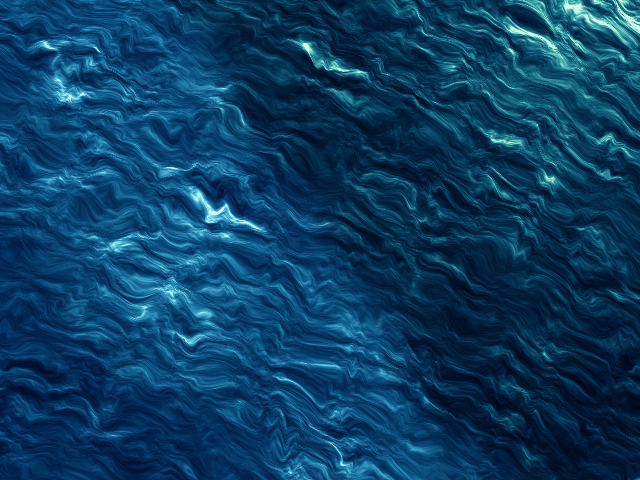
A Shadertoy shader for this texture:

```glsl
// Wind-ruffled deep blue sea from above, with slanting crests and drifting cloud shade.
#define BASE_LEVEL 0.205
#define TONE_SPREAD 0.6
#define WAVE_SCALE vec2(7.0, 17.0)
#define WAVE_CONTRAST 2.5
#define CREST_GLINT 1.5
#define WARP 0.06
#define OCTAVES 5

float hash(vec2 cell) {
    vec3 h = fract(cell.xyx * vec3(0.1031, 0.1030, 0.0973));
    h += dot(h, h.yzx + 33.33);
    return fract((h.x + h.y) * h.z);
}

// Contribution of one lattice corner with a random unit gradient
float corner(vec2 cell, vec2 offset) {
    float angle = 6.2832 * hash(cell);
    return dot(vec2(cos(angle), sin(angle)), offset);
}

float noise(vec2 p) {
    vec2 cell = floor(p), f = p - cell;
    vec2 w = f * f * f * (f * (f * 6.0 - 15.0) + 10.0);
    vec2 e = vec2(1.0, 0.0);
    float low = mix(corner(cell, f), corner(cell + e.xy, f - e.xy), w.x);
    float high = mix(corner(cell + e.yx, f - e.yx), corner(cell + e.xx, f - e.xx), w.x);
    return mix(low, high, w.y);
}

// Folded noise: a sharp ridge wherever the noise crosses zero
float ridge(vec2 p) {
    float n = noise(p);
    return -sqrt(n * n + 0.0004);
}

float glow(vec2 p, vec2 centre, float tightness) {
    vec2 d = p - centre;
    return exp(-tightness * dot(d, d));
}

// Slope lighting of ridged octaves, plus broken glints on the main crests
float waves(vec2 q) {
    float sum = 0.0, amp = 1.0;
    vec2 s = q * WAVE_SCALE;
    for (int i = 0; i < OCTAVES; i++) {
        sum += amp * (ridge(s) - ridge(s + vec2(0.08, -0.32)));
        float turn = (i % 2 == 0) ? 0.25 : -0.3;
        s = mat2(cos(turn), sin(turn), -sin(turn), cos(turn)) * s * 1.9 + 17.3;
        amp *= 0.77;
    }
    vec2 c = q * WAVE_SCALE + 41.0;
    float ragged = 0.05 * noise(c * 5.0);
    float line = exp(-13.0 * abs(noise(c) + ragged));
    float broken = smoothstep(0.0, 0.35, noise(c * vec2(0.9, 0.6) + 9.0));
    return WAVE_CONTRAST * sum + CREST_GLINT * line * broken;
}

// Broad light: x is brightness, y is the shaded share
vec2 shade(vec2 p) {
    float wobble = 0.12 * noise(p * 5.0) + 0.06 * noise(p * 13.0);
    float side = p.x + 0.65 * p.y - 1.01 + wobble;
    float dark = smoothstep(-0.09, 0.11, side);
    float blue = 0.6 - 1.3 * smoothstep(0.35, 0.98, -side);
    blue -= 0.8 * glow(p, vec2(0.48, 0.06), 40.0);
    blue -= 0.4 * glow(p, vec2(0.0, 1.0), 25.0);
    float deep = -0.8 - 0.5 * smoothstep(0.5, 0.0, p.y);
    deep += 0.7 * glow(p, vec2(1.05, 0.8), 9.0);
    deep += 1.8 * glow(p, vec2(1.3, 1.02), 14.0);
    float cloud = 0.7 * noise(p * 4.0 + 3.0) + 0.5 * noise(p * 9.0 + 8.0);
    return vec2(mix(blue, deep, dark) + cloud, dark);
}

void mainImage(out vec4 fragColor, in vec2 fragCoord) {
    vec2 p = fragCoord / iResolution.y;

    // Slanting wave axes that steepen toward the right
    vec2 q = vec2(p.x - 0.4 * p.y, p.y + 0.36 * p.x + 0.12 * p.x * p.x);
    q += WARP * vec2(noise(q * 9.0), 0.7 * noise(q * 9.0 + 7.0));
    q += 0.25 * WARP * vec2(noise(q * 31.0 + 5.0), noise(q * 31.0 + 23.0));

    vec2 light = shade(p);
    float gain = mix(0.88, 1.2, light.y) * (1.0 + 0.8 * noise(q * vec2(4.0, 7.0) + 2.0));
    float level = BASE_LEVEL * exp(TONE_SPREAD * (light.x + gain * waves(q)));
    level = level / (1.0 + 0.12 * level * level * level);

    // Navy to teal to pale foam
    vec3 sea = vec3(0.75 * pow(level, 2.4), level, 0.98 * pow(level, 0.62));
    sea.b *= mix(1.05, 0.9, light.y);
    fragColor = vec4(clamp(sea, 0.0, 1.0), 1.0);
}
```
